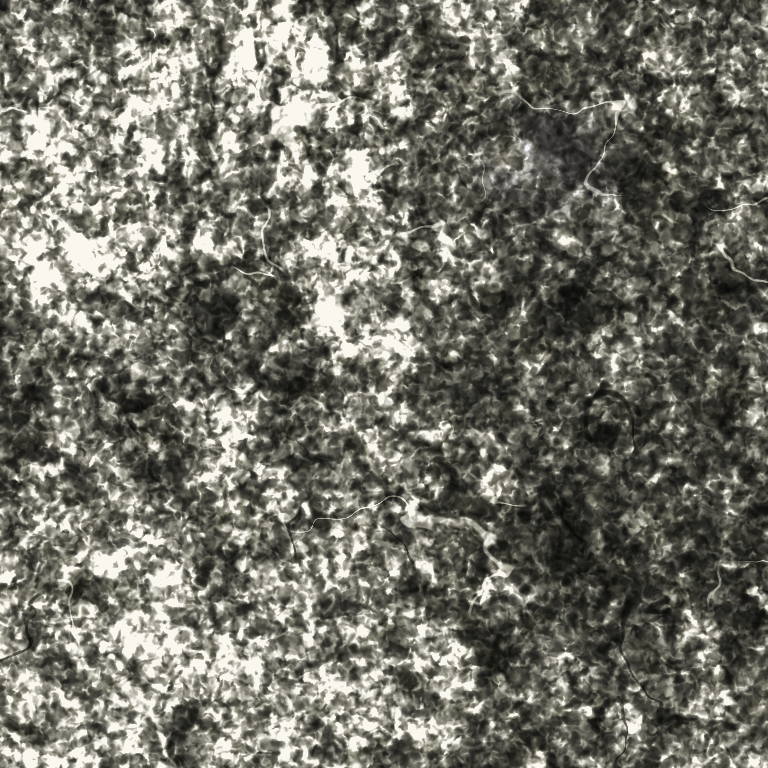
Reproduce this texture procedurally as a Shadertoy shader.

```glsl
// Weathered rock face: grainy dark stone with pale crust, vertical streaks, thin veins and cracks.

const vec3 LILAC = vec3(0.97, 0.96, 1.08);
const vec3 OLIVE = vec3(1.02, 1.01, 0.90);

// Hash without sine, 0 to 1
float hash21(vec2 p) {
    vec3 q = fract(vec3(p.xyx) * 0.1031);
    q += dot(q, q.yzx + 33.33);
    return fract((q.x + q.y) * q.z);
}

// Value noise scaled to zero mean and about unit deviation
float noise(vec2 p) {
    vec2 cell = floor(p);
    vec2 f = fract(p);
    f = f * f * (3.0 - 2.0 * f);
    float low = mix(hash21(cell), hash21(cell + vec2(1, 0)), f.x);
    float high = mix(hash21(cell + vec2(0, 1)), hash21(cell + vec2(1, 1)), f.x);
    return (mix(low, high, f.y) - 0.5) / 0.214;
}

// Rotated octaves, normalised to keep unit deviation
float fbm(vec2 p, int octaves, float gain) {
    float sum = 0.0, power = 0.0, amp = 1.0;
    for (int i = 0; i < octaves; i++) {
        sum += amp * noise(p);
        power += amp * amp;
        amp *= gain;
        p = mat2(1.6, 1.2, -1.2, 1.6) * p + 17.3;
    }
    return sum * inversesqrt(power);
}

vec2 warp(vec2 p, float frequency, float amount) {
    vec2 q = p * frequency;
    return p + amount * vec2(fbm(q + 5.2, 3, 0.6), fbm(q + 41.7, 3, 0.6));
}

// Thin line along the zero contour of a noise field
float vein(vec2 p, float width) {
    return 1.0 - smoothstep(width * 0.3, width, abs(fbm(p, 2, 0.35)));
}

// Soft elliptical region
float blob(vec2 p, vec2 centre, vec2 radius) {
    vec2 d = (p - centre) / radius;
    return exp(-dot(d, d));
}

// Broad light and dark areas
float regions(vec2 p) {
    float tone = 0.35 * fbm(p * 4.0 + 3.0, 3, 0.6);
    tone += 0.30 * (1.0 - smoothstep(0.1, 0.7, p.x)) - 0.12;
    tone += 1.5 * blob(p, vec2(0.31, 0.41), vec2(0.045, 0.09));
    tone += 1.3 * blob(p, vec2(0.35, 0.95), vec2(0.08, 0.08));
    tone += 1.3 * blob(p, vec2(0.46, 0.77), vec2(0.025, 0.04));
    tone += 0.6 * blob(p, vec2(0.12, 0.72), vec2(0.12, 0.15));
    tone += 0.6 * blob(p, vec2(0.32, 0.07), vec2(0.06, 0.12));
    tone -= 1.0 * blob(p, vec2(0.56, 0.49), vec2(0.06, 0.05));
    tone -= 0.5 * blob(p, vec2(0.77, 0.30), vec2(0.18, 0.14));
    tone -= 2.2 * blob(p, vec2(0.63, 0.14), vec2(0.03, 0.015));
    return tone;
}

// Crust, lace and grain from coarse to fine
float grain(vec2 p) {
    vec2 q = warp(p, 30.0, 0.006);
    float crust = fbm(q * 22.0, 3, 0.85);
    float lace = (0.8 - abs(fbm(q * vec2(58.0, 66.0) + 9.0, 2, 0.6))) / 0.6;
    float fine = fbm(warp(p, 90.0, 0.0018) * 95.0, 2, 0.9);
    return 0.50 * crust + 0.34 * lace + 0.62 * fine;
}

// Vertical weathering streaks, strongest at the upper left
float streaks(vec2 p) {
    float area = blob(p, vec2(0.34, 0.88), vec2(0.22, 0.20));
    float run = fbm(warp(p, 25.0, 0.004) * vec2(60.0, 14.0), 3, 0.7);
    return run * (0.12 + 0.55 * area);
}

void mainImage(out vec4 fragColor, in vec2 fragCoord) {
    vec2 p = fragCoord / iResolution.y;
    vec2 bent = warp(p, 14.0, 0.012);

    float tone = regions(warp(p, 18.0, 0.014)) + grain(p) + streaks(p);

    // Pale veins and dark cracks, broken up by patchy masks
    float veinArea = smoothstep(0.5, 1.3, fbm(p * 9.0 + 60.0, 2, 0.6) + 0.5 * smoothstep(0.4, 0.7, p.x));
    float crackArea = smoothstep(0.5, 1.2, fbm(p * 7.0 + 90.0, 2, 0.6));
    float pale = vein(bent * vec2(7.0, 10.0) + 23.0, 0.09) * veinArea;
    float crack = vein(bent * vec2(9.0, 7.0) + 71.0, 0.10) * crackArea;
    tone = mix(tone, 1.6 + 0.3 * tone, 0.8 * pale);
    tone -= 1.3 * crack;

    // Smooth mineral patch with less contrast
    float mineral = blob(warp(p, 16.0, 0.015), vec2(0.72, 0.79), vec2(0.06, 0.06));
    tone = mix(tone, 0.35 + 0.45 * tone, 0.8 * mineral);

    // Exponential tone curve with a dark floor and a warm stone tint
    float light = min(0.015 + exp(-1.06 + 0.63 * tone), 0.98);
    vec3 tint = vec3(1.0, 0.99, mix(0.885, 0.955, smoothstep(0.4, 1.0, light)));
    float hue = smoothstep(0.2, 1.6, fbm(p * 26.0 + 130.0, 3, 0.7));
    tint *= mix(vec3(1.0), OLIVE, 0.5 * hue * (1.0 - light));
    tint *= mix(vec3(1.0), LILAC, mineral);
    fragColor = vec4(clamp(light * tint, 0.0, 1.0), 1.0);
}
```
